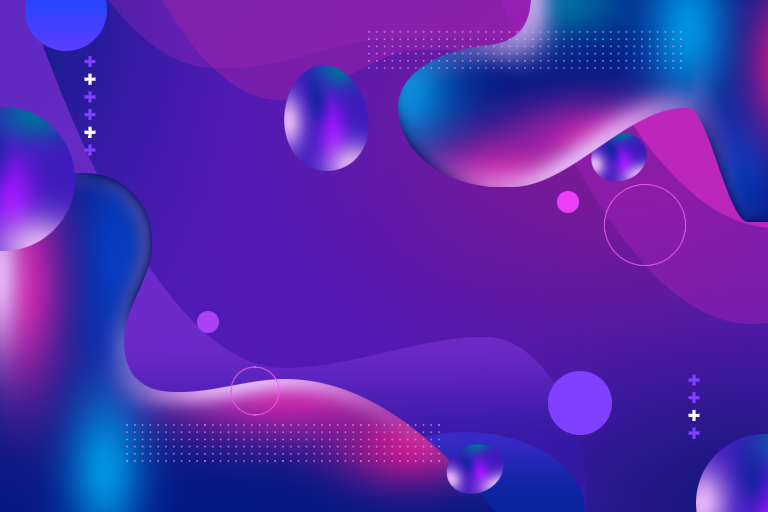
Write a WebGL 2 fragment shader that draws this background.

```glsl
#version 300 es
precision highp float;
uniform vec2 u_resolution;
out vec4 outColor;

const vec3 navy = vec3(.01, .09, .52), shadow = vec3(.02, .05, .36), azure = vec3(0, .57, .87);
const vec3 teal = vec3(0, .42, .62), violet = vec3(.5, .25, 1), lilac = vec3(.89, .7, .96);
const vec3 pink = vec3(.77, .14, .66), magenta = vec3(.76, .1, .56);

// The canvas spans 768 by 512 units, p.y measured down from the top
vec2 p;
vec3 col;

float fill(float d) { return clamp(.5 - d / max(fwidth(d), 1e-4), 0., 1.); }

// Rescales an implicit curve to a distance in canvas units
float metric(float f) {
  return f * 512. / u_resolution.y / max(length(vec2(dFdx(f), dFdy(f))), 1e-5);
}

float smoothMin(float a, float b, float k) {
  float h = max(k - abs(a - b), 0.) / k;
  return min(a, b) - h * h * k * .25;
}

void tint(inout vec3 c, vec3 hue, vec2 offset, float w, float h) {
  vec2 q = offset / vec2(w, h);
  c = mix(c, hue, exp(-dot(q, q)));
}

void paint(vec3 hue, float alpha) { col = mix(col, hue, alpha); }

void gem(vec2 centre, vec2 radius, float angle) {
  float c = cos(angle), s = sin(angle);
  vec2 q = mat2(c, -s, s, c) * (p - centre) / radius;
  q.x *= 1. - .4 * q.y * max(1. - radius.x / radius.y, 0.);
  vec3 g = vec3(.25, .1, .74);
  tint(g, vec3(.62, .08, 1), q - vec2(.1, .25), .32, .6);
  tint(g, vec3(.1, .12, .65), q + vec2(.2, .4), .25, .5);
  tint(g, teal, q - vec2(.45, -.9), .55, .35);
  tint(g, lilac, q + vec2(.9, 0), .35, .5);
  tint(g, lilac, q - vec2(.5, .95), .6, .42);
  paint(g, fill(length(q) - 1.));
}

void backdrop() {
  col = vec3(.31, .1, .72);
  tint(col, vec3(.48, .1, .58), p - vec2(620, 140), 270., 200.);
  tint(col, vec3(.08, .11, .55), p - vec2(0, 20), 150., 210.);
  tint(col, vec3(.1, .09, .5), p - vec2(740, 512), 240., 150.);
  // Waves along the top
  float x = p.x;
  float crest = 68. - 68. * pow(abs(min(x - 215., 0.)) / 107., 2.) - 30. * smoothstep(230., 400., x);
  paint(vec3(.6, .16, .72), .35 * fill(p.y - crest));
  crest = 100. - 100. * pow(abs(min(x - 280., 0.)) / 118., 2.) - 50. * smoothstep(280., 420., x);
  paint(vec3(.64, .14, .66), .45 * fill(p.y - crest));
  // Pink waves on the right
  paint(vec3(.62, .12, .72), .5 * fill(p.y - 324. + .00514 * pow(abs(x - 752.), 2.)));
  paint(vec3(.8, .16, .76), .75 * fill(p.y - 228. + .0051 * pow(abs(x - 775.), 2.)));
  // Violet and blue hills at the bottom
  float fall = clamp((x - 485.) / 102., 0., 1.);
  crest = 368. - 31. * smoothstep(285., 485., x) - .0055 * pow(max(285. - x, 0.), 2.);
  crest += 175. * (1. - sqrt(1. - fall * fall)) + 400. * step(1., fall);
  vec3 hill = mix(vec3(.47, .18, .82), vec3(.2, .1, .65), smoothstep(330., 450., p.y));
  paint(hill, .75 * fill(metric(crest - p.y)));
  hill = mix(vec3(.22, .16, .78), vec3(.04, .14, .62), smoothstep(430., 500., p.y));
  paint(hill, fill(length((p - vec2(465, 512)) / vec2(120, 80)) - 1.));
}

void upperBlob() {
  float low = 187. - 79. * smoothstep(512., 685., p.x) + 114. * smoothstep(688., 748., p.x);
  vec2 q = vec2(min(p.x - 500., 0.) / 102., (p.y - 107.) / (p.y < 107. ? 62. : 80.));
  float d = smoothMin(metric(length(q) - 1.), 531. - p.x, 50.);
  d = max(d, metric(p.y - low));
  vec3 c = navy;
  tint(c, azure, p - vec2(400, 95), 55., 60.);
  tint(c, teal, p - vec2(565, 0), 60., 42.);
  tint(c, azure, p - vec2(688, 30), 42., 75.);
  tint(c, vec3(0, .22, .72), p - vec2(735, 165), 45., 60.);
  tint(c, pink, p - vec2(505, 175), 85., 40.);
  tint(c, pink, p - vec2(600, 140), 85., 40.);
  tint(c, magenta, p - vec2(785, 65), 38., 75.);
  // Pale rim beneath, dark rim on the blue ends
  tint(c, lilac, vec2(p.x - 580., d), 105., 18.);
  float ends = 1. - smoothstep(410., 490., p.x) + smoothstep(680., 720., p.x);
  ends *= smoothstep(70., 150., p.y) * exp(min(d, 0.) / 7.);
  paint(mix(c, shadow, .7 * ends), fill(d));
}

void lowerBlob() {
  float armX = p.x - 85. + 28. * smoothstep(245., 340., p.y);
  float arm = length(vec2(max(armX, 0.), min(p.y - 240., 0.))) - 67.;
  float top = 392. - 13. * smoothstep(180., 285., p.x) + .003 * pow(max(p.x - 285., 0.), 2.);
  float d = smoothMin(arm, metric(top - p.y), 52.);
  vec3 c = navy;
  tint(c, vec3(.02, .24, .76), p - vec2(120, 260), 45., 130.);
  tint(c, pink, p - vec2(25, 285), 42., 115.);
  tint(c, pink, p - vec2(290, 395), 130., 48.);
  tint(c, magenta, p - vec2(410, 445), 70., 42.);
  tint(c, azure, p - vec2(105, 470), 38., 75.);
  // Pale rims on crest and left side, dark rim around the arm
  tint(c, lilac, vec2(p.x - 250., d), 120., 15.);
  tint(c, lilac, p - vec2(0, 275), 20., 75.);
  float shade = smoothstep(60., 100., p.x) * (1. - smoothstep(290., 350., p.y));
  paint(mix(c, shadow, .8 * shade * exp(min(d, 0.) / 9.)), fill(d));
}

void disc(vec2 centre, float r, vec3 hue) { paint(hue, fill(length(p - centre) - r)); }

void ring(vec2 centre, float r) {
  paint(vec3(.9, .37, .9), .85 * fill(abs(length(p - centre) - r) - .55));
}

void plusColumn(vec2 first, float count, float bright) {
  float i = clamp(round((p.y - first.y) / 17.7), 0., count - 1.);
  vec2 q = abs(p - first - vec2(0, i * 17.7));
  vec3 hue = mod(i, 3.) == bright ? vec3(1) : violet;
  paint(hue, fill(max(max(q.x, q.y) - 5.5, min(q.x, q.y) - 1.6)));
}

void dotGrid(vec2 first) {
  vec2 pitch = vec2(7.8, 7.2), q = p - first;
  q -= pitch * clamp(round(q / pitch), vec2(0), vec2(40, 5));
  paint(lilac, .55 * fill(length(q) - .9));
}

void main() {
  p = vec2(0, 512) + gl_FragCoord.xy / u_resolution * vec2(768, -512);
  backdrop();
  disc(vec2(66, 10), 41., mix(vec3(.15, .27, 1), vec3(.36, .24, 1), p.y / 50.));
  disc(vec2(568, 202), 11., vec3(.92, .25, .97));
  disc(vec2(580, 403), 32., violet);
  disc(vec2(208, 322), 11., vec3(.67, .25, .96));
  // Liquid blobs and glossy gems
  gem(vec2(619, 157), vec2(28, 24), -.3);
  upperBlob();
  lowerBlob();
  gem(vec2(326, 118), vec2(42, 53), -.1);
  gem(vec2(475, 469), vec2(29, 24), -.4);
  gem(vec2(3, 179), vec2(72), 0.);
  gem(vec2(765, 503), vec2(69), 0.);
  // Thin ornaments
  ring(vec2(645, 225), 40.5);
  ring(vec2(255, 391), 24.);
  dotGrid(vec2(369, 32));
  dotGrid(vec2(127, 425));
  plusColumn(vec2(90, 61.5), 6., 1.);
  plusColumn(vec2(694, 380), 4., 2.);
  outColor = vec4(col, 1);
}
```
